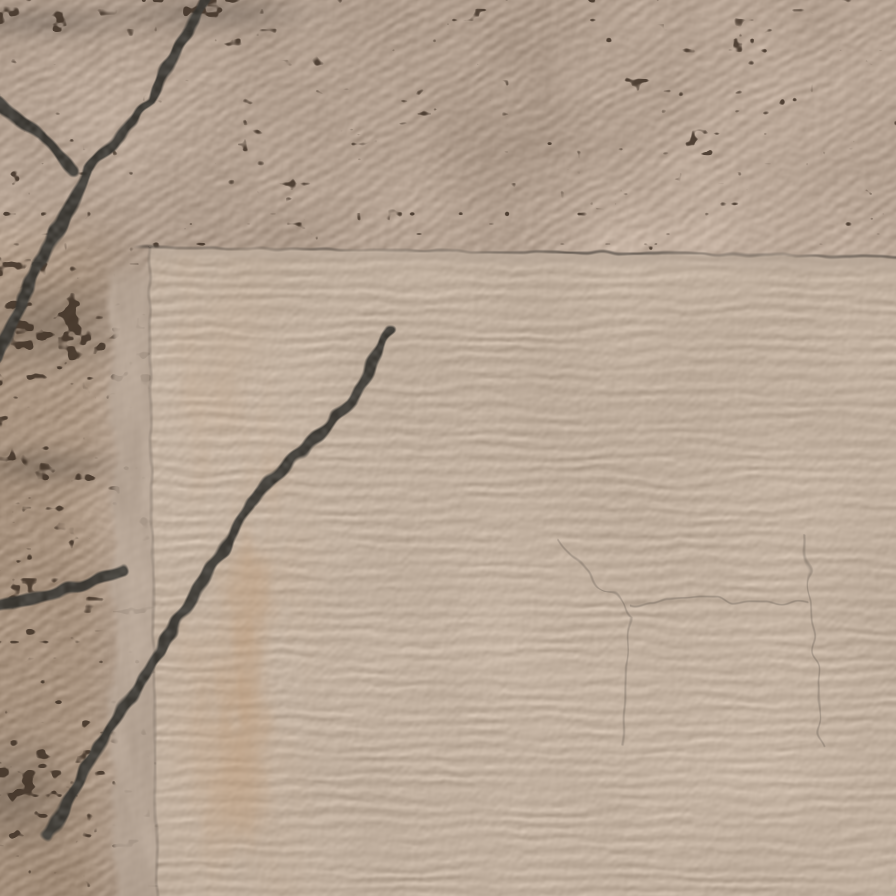
Reproduce this texture procedurally as a Shadertoy shader.

```glsl
#define GROOVES 68.0
#define HATCHING 78.0
#define RELIEF 0.085
#define LIGHT_STEP vec2(-0.0015, 0.0024)
#define TWIG_RADIUS 0.0058
#define PANEL_COLOR vec3(0.755, 0.688, 0.622)
#define WALL_COLOR vec3(0.700, 0.627, 0.565)
#define BEVEL_COLOR vec3(0.715, 0.650, 0.590)
#define STAIN_COLOR vec3(0.735, 0.590, 0.450)
#define HOLE_COLOR vec3(0.240, 0.185, 0.140)
#define TWIG_COLOR vec3(0.250, 0.240, 0.220)

float hash(vec2 p) {
    return fract(sin(dot(p, vec2(127.1, 311.7))) * 43758.5453);
}

float noise(vec2 p) {
    vec2 i = floor(p), f = fract(p);
    f = f * f * (3.0 - 2.0 * f);
    return mix(mix(hash(i), hash(i + vec2(1, 0)), f.x),
               mix(hash(i + vec2(0, 1)), hash(i + vec2(1, 1)), f.x), f.y);
}

float fbm(vec2 p) {
    float sum = 0.0, amp = 0.5;
    for (int i = 0; i < 4; i++) {
        sum += amp * noise(p);
        p = mat2(1.6, 1.2, -1.2, 1.6) * p + 7.3;
        amp *= 0.5;
    }
    return sum;
}

float segment(vec2 p, vec2 a, vec2 b) {
    vec2 d = b - a;
    return length(p - a - d * clamp(dot(p - a, d) / dot(d, d), 0.0, 1.0));
}

float blob(vec2 p, vec2 center, vec2 size) {
    vec2 d = (p - center) / size;
    return exp(-dot(d, d));
}

// Combed grooves, broken up along their length
float panelHeight(vec2 p) {
    float phase = p.y * GROOVES + 1.3 * fbm(p * vec2(13.0, 30.0));
    float depth = 0.12 + 0.5 * noise(p * vec2(24.0, 55.0));
    return depth * sin(6.2832 * phase) + 0.55 * noise(p * vec2(95.0, 150.0))
         + 0.4 * noise(p * 210.0);
}

// Rough stone with slanted tool marks
float wallHeight(vec2 p) {
    float phase = dot(p, vec2(-0.5, 0.86)) * HATCHING + 1.5 * fbm(p * 16.0);
    return 0.22 * sin(6.2832 * phase) + 1.3 * fbm(p * 45.0)
         + 0.8 * noise(p * vec2(140.0, 165.0));
}

float twigDistance(vec2 p) {
    float d = segment(p, vec2(0.230, 1.005), vec2(0.169, 0.889));
    d = min(d, segment(p, vec2(0.169, 0.889), vec2(0.098, 0.811)));
    d = min(d, segment(p, vec2(0.098, 0.811), vec2(0.052, 0.720)));
    d = min(d, segment(p, vec2(0.052, 0.720), vec2(-0.01, 0.590)));
    d = min(d, segment(p, vec2(-0.01, 0.887), vec2(0.046, 0.850)));
    d = min(d, segment(p, vec2(0.046, 0.850), vec2(0.081, 0.811)));
    d = min(d, segment(p, vec2(0.434, 0.632), vec2(0.391, 0.551)));
    d = min(d, segment(p, vec2(0.391, 0.551), vec2(0.280, 0.440)));
    d = min(d, segment(p, vec2(0.280, 0.440), vec2(0.208, 0.323)));
    d = min(d, segment(p, vec2(0.208, 0.323), vec2(0.143, 0.219)));
    d = min(d, segment(p, vec2(0.143, 0.219), vec2(0.052, 0.069)));
    d = min(d, segment(p, vec2(-0.01, 0.321), vec2(0.065, 0.339)));
    return min(d, segment(p, vec2(0.065, 0.339), vec2(0.139, 0.365)));
}

float crackDistance(vec2 p) {
    float d = segment(p, vec2(0.625, 0.395), vec2(0.703, 0.316));
    d = min(d, segment(p, vec2(0.703, 0.316), vec2(0.697, 0.170)));
    d = min(d, segment(p, vec2(0.703, 0.328), vec2(0.900, 0.330)));
    return min(d, segment(p, vec2(0.898, 0.400), vec2(0.918, 0.170)));
}

void mainImage(out vec4 fragColor, in vec2 fragCoord) {
    vec2 p = fragCoord / iResolution.xy;
    float pixel = 1.0 / iResolution.y;
    float broad = fbm(p * 7.0);
    vec2 wobble = vec2(noise(p * 55.0), noise(p * 55.0 + 31.0)) - 0.5;

    // Signed distances inside the recessed panel
    float top = 0.725 - 0.011 * p.x + 0.004 * wobble.y - p.y;
    float side = p.x - 0.175 + 0.012 * p.y + 0.003 * wobble.x;
    float soft = 0.002 + pixel;
    float panel = smoothstep(-soft, soft, top) * smoothstep(-soft, soft, side);
    float bevelWidth = 0.045 + 0.03 * (fbm(p * vec2(12.0, 18.0)) - 0.5);
    float bevel = smoothstep(-0.006, 0.006, side + bevelWidth)
                * smoothstep(0.0, 0.05, top) * (1.0 - panel);
    float leftWall = (1.0 - smoothstep(0.08, 0.17, p.x)) * smoothstep(0.80, 0.68, p.y);

    // Wall tone and pits
    vec3 wall = WALL_COLOR + 0.13 * (broad - 0.47);
    wall += 0.045 * smoothstep(0.12, 0.0, -top) * smoothstep(0.2, 0.8, p.x);
    wall -= leftWall * vec3(0.035, 0.045, 0.06);
    wall += RELIEF * 1.1 * (wallHeight(p) - wallHeight(p + LIGHT_STEP));
    float crevice = blob(p, vec2(0.24, 0.985), vec2(0.09, 0.018))
                  + blob(p, vec2(0.04, 0.975), vec2(0.08, 0.016))
                  + blob(p, vec2(0.06, 0.635), vec2(0.07, 0.045))
                  + blob(p, vec2(0.05, 0.480), vec2(0.07, 0.018))
                  + blob(p, vec2(0.01, 0.115), vec2(0.06, 0.05));
    float pitNoise = 0.7 * noise(p * vec2(62.0, 88.0)) + 0.3 * noise(p * vec2(150.0, 180.0));
    float pitLimit = 0.86 - 0.12 * broad - 0.04 * leftWall - 0.20 * min(crevice, 1.0);
    float pits = smoothstep(pitLimit, pitLimit + 0.10, pitNoise);
    wall *= 1.0 - 0.16 * min(crevice, 1.0);
    wall = mix(wall, HOLE_COLOR, 0.85 * pits);

    // Panel tone, stain and hairline cracks
    vec3 face = PANEL_COLOR + 0.06 * (broad - 0.47);
    face += RELIEF * (panelHeight(p) - panelHeight(p + LIGHT_STEP));
    float stain = blob(p, vec2(0.265, 0.27), vec2(0.055, 0.27))
                + 0.5 * blob(p, vec2(0.19, 0.62), vec2(0.025, 0.10));
    face = mix(face, STAIN_COLOR, 0.55 * stain * smoothstep(0.2, 0.75, fbm(p * vec2(22.0, 9.0))));
    float crack = crackDistance(p + 0.012 * wobble);
    face *= 1.0 - 0.16 * smoothstep(0.001 + pixel, 0.0, crack);

    // Join the wall, bevel and panel
    vec3 slope = BEVEL_COLOR + 0.10 * (fbm(p * vec2(60.0, 18.0)) - 0.47);
    vec3 color = mix(wall, slope, 0.85 * bevel);
    color = mix(color, face, panel);
    float lip = smoothstep(0.0, 0.004, top) * smoothstep(0.012 + 0.014 * p.x, 0.004, top);
    color = mix(color, BEVEL_COLOR, 0.6 * lip * panel);
    float topLine = smoothstep(0.002 + pixel, 0.0, abs(top)) * smoothstep(0.145, 0.165, p.x);
    float sideLine = smoothstep(0.002 + pixel, 0.0, abs(side)) * step(0.0, top);
    color *= 1.0 - 0.32 * topLine * (0.4 + noise(p * 25.0)) - 0.13 * sideLine;

    // Dark twigs with uneven bark
    float radius = TWIG_RADIUS * (0.8 + 0.4 * noise(p * 70.0));
    float twig = twigDistance(p + 0.007 * wobble) - radius;
    vec3 bark = TWIG_COLOR + 0.10 * (noise(p * 160.0) - 0.5);
    color = mix(color, bark, 0.96 * smoothstep(0.0008 + pixel, -0.0008 - pixel, twig));

    fragColor = vec4(clamp(color, 0.0, 1.0), 1.0);
}
```
